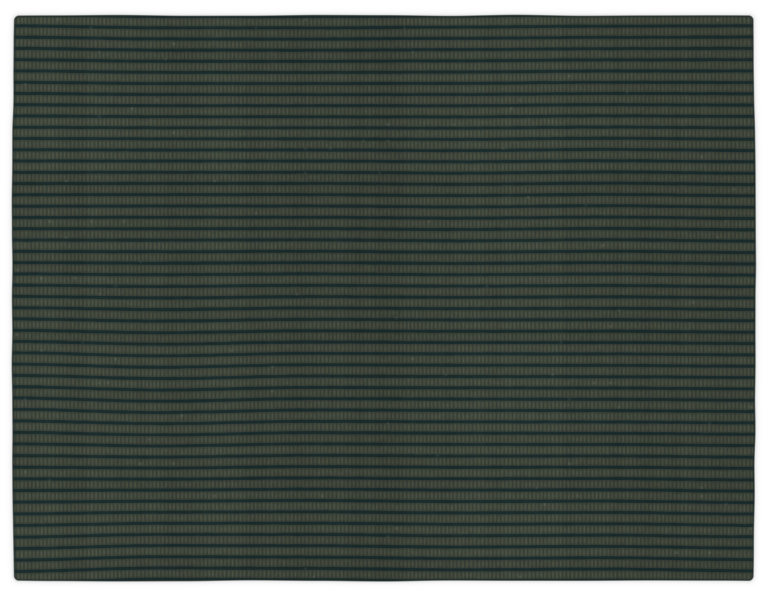
Write a WebGL 1 fragment shader that draws this texture.

```glsl
precision highp float;

uniform vec2 u_resolution;

const float ROWS = 50.0;
const float RIBS = 190.0;
const vec3 PAPER = vec3(1.0);
const vec3 OLIVE = vec3(0.285, 0.300, 0.245);
const vec3 GROOVE = vec3(0.185, 0.225, 0.200);
const vec3 TEAL = vec3(0.095, 0.160, 0.165);
const vec3 HEM = vec3(0.13, 0.17, 0.16);

float hash(vec2 p) {
  vec3 q = fract(vec3(p.xyx) * 0.1031);
  q += dot(q, q.yzx + 33.33);
  return fract((q.x + q.y) * q.z);
}

float noise(vec2 p) {
  vec2 cell = floor(p);
  vec2 f = fract(p);
  f = f * f * (3.0 - 2.0 * f);
  float low = mix(hash(cell), hash(cell + vec2(1.0, 0.0)), f.x);
  float high = mix(hash(cell + vec2(0.0, 1.0)), hash(cell + 1.0), f.x);
  return mix(low, high, f.y);
}

float roundedBox(vec2 p, vec2 halfSize, float radius) {
  vec2 d = abs(p) - halfSize + radius;
  return length(max(d, 0.0)) + min(max(d.x, d.y), 0.0) - radius;
}

// Signed distance to the cloth, with gently uneven sides
float clothDistance(vec2 p, vec2 halfSize) {
  float bulge = 0.004 * (1.0 - pow(p.y / halfSize.y, 2.0));
  float wobble = 0.002 * (noise(vec2(p.y * 18.0, sign(p.x) * 5.0 + 9.0)) - 0.5);
  float sag = 0.002 * (noise(vec2(p.x * 9.0 + 20.0, sign(p.y) * 3.0 + 7.0)) - 0.5);
  return roundedBox(p, halfSize + vec2(bulge + wobble - 0.003, sag), 0.008);
}

// Coverage of a stripe centred on whole numbers
float stripe(float t, float halfWidth, float blur) {
  float d = abs(fract(t + 0.5) - 0.5);
  return 1.0 - smoothstep(halfWidth - blur, halfWidth + blur, d);
}

vec3 weave(vec2 cloth, vec2 pixel) {
  // Rows drift slightly across the width
  float drift = 0.35 * (noise(vec2(cloth.x * 5.0, cloth.y * 3.0)) - 0.5);
  float row = (1.0 - cloth.y) * ROWS + drift;
  float rowId = floor(row);

  // Upright ribs, uneven in strength and spacing
  float rib = cloth.x * RIBS + 0.3 * noise(vec2(cloth.x * 40.0, rowId));
  float ribId = floor(rib);
  float ridge = 0.5 + 0.5 * cos(6.28318 * (rib - ribId - 0.5));
  float strength = 0.65 + 0.35 * hash(vec2(ribId, rowId));
  strength *= 1.0 - smoothstep(0.4, 0.9, RIBS * pixel.x);
  vec3 color = mix(GROOVE, OLIVE, 0.62 + (ridge - 0.5) * strength * 0.85);

  // Dark weft line, with a soft shadow around it
  float blur = max(0.06, 0.7 * ROWS * pixel.y);
  float lineWidth = 0.13 + 0.03 * (noise(vec2(cloth.x * 60.0, rowId)) - 0.5);
  color = mix(color, GROOVE * 0.92, 0.55 * stripe(row, 0.25, 0.15));
  color = mix(color, TEAL, 0.92 * stripe(row, lineWidth, blur));

  // Warp streaks, row tone and thread grain
  float streak = noise(vec2(cloth.x * 14.0, 2.0)) + noise(vec2(cloth.x * 75.0, 8.0));
  float tone = 1.0 + 0.07 * (streak - 1.0);
  tone += 0.05 * (hash(vec2(rowId, 31.0)) - 0.5);
  tone += 0.08 * (noise(cloth * vec2(260.0, 200.0)) - 0.5);
  color *= tone;

  // Sparse pale flecks
  vec2 fleckGrid = cloth * vec2(90.0, 70.0);
  vec2 fleckCell = floor(fleckGrid);
  float fleck = step(0.985, hash(fleckCell + 51.0));
  float fleckShape = 1.0 - smoothstep(0.05, 0.3, length(fract(fleckGrid) - 0.5));
  return color + 0.05 * fleck * fleckShape;
}

void main() {
  vec2 uv = gl_FragCoord.xy / u_resolution;
  float aspect = u_resolution.x / u_resolution.y;
  vec2 scale = vec2(aspect, 1.0);
  vec2 low = vec2(0.0165, 0.0255);
  vec2 high = vec2(0.983, 0.974);
  vec2 size = high - low;
  vec2 cloth = (uv - low) / size;

  float d = clothDistance((uv - 0.5 * (low + high)) * scale, 0.5 * size * scale);
  float edge = 1.0 / u_resolution.y;
  vec3 color = weave(cloth, 1.0 / (u_resolution * size));

  // Folded hem and faint contact shadow
  color = mix(color, HEM, 0.7 * smoothstep(-0.005, 0.0, d));
  vec3 ground = PAPER * (1.0 - 0.15 * exp(-max(d, 0.0) * 350.0));
  color = mix(color, ground, smoothstep(-edge, edge, d));

  gl_FragColor = vec4(color, 1.0);
}
```
